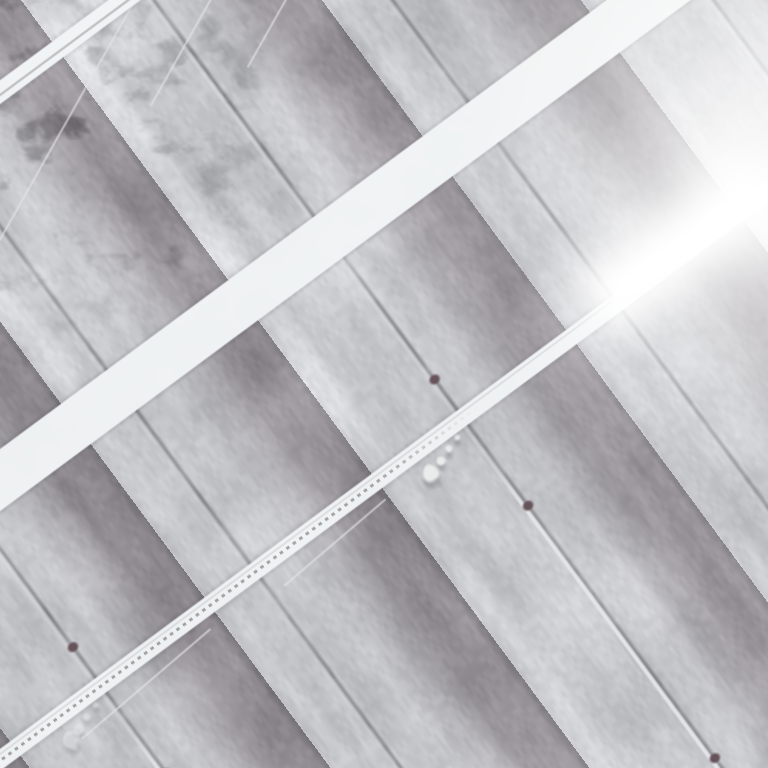
A Shadertoy shader for this texture:

```glsl
// Diagonal ribbed sheet-metal panels crossed by pale beams, wires and a glare.
// A rotated frame gives p across the ribs and q along them; two unequal ribs
// repeat in p, then wear, fittings, beams and light are layered on top.

float hash(vec2 c) {
    c = fract(c * vec2(0.1031, 0.1137));
    c += dot(c, c.yx + 33.33);
    return fract((c.x + c.y) * c.x * 7.31);
}

float noise(vec2 x) {
    vec2 i = floor(x), f = fract(x);
    f = f * f * (3.0 - 2.0 * f);
    return mix(mix(hash(i), hash(i + vec2(1, 0)), f.x),
               mix(hash(i + vec2(0, 1)), hash(i + vec2(1, 1)), f.x), f.y);
}

float fbm(vec2 x) {
    float sum = 0.0, amp = 0.5;
    for (int i = 0; i < 4; i++) {
        sum += amp * noise(x);
        x = x * 2.03 + 17.0;
        amp *= 0.5;
    }
    return sum;
}

float segment(vec2 x, vec2 a, vec2 b) {
    vec2 d = b - a;
    return length(x - a - d * clamp(dot(x - a, d) / dot(d, d), 0.0, 1.0));
}

// Coverage of a soft band: d is the distance from its centre line.
float band(float d, float halfWidth, float soft) {
    return 1.0 - smoothstep(halfWidth - soft, halfWidth + soft, abs(d));
}

void mainImage(out vec4 fragColor, in vec2 fragCoord) {
    vec2 uv = fragCoord / iResolution.xy;
    float soft = max(0.0016, 1.0 / iResolution.y);
    float p = dot(vec2(uv.x, 1.0 - uv.y), vec2(0.804, -0.595));
    float q = dot(vec2(uv.x, 1.0 - uv.y), vec2(0.595, 0.804));

    // Ribs: a lit strip, a seam, then a slope falling into shade
    float cell = floor((p - 0.022) / 0.586);
    float t = p - 0.022 - cell * 0.586;
    bool second = t > 0.315;
    float s = second ? t - 0.315 : t;
    float ribWidth = second ? 0.271 : 0.315;
    float seam = second ? 0.074 : 0.139;
    float shade = smoothstep(ribWidth - 0.15, ribWidth - 0.035, s);
    float tone = mix(0.775, 0.575, shade);
    tone += 0.05 * band(s - 0.02, 0.012, 0.014);
    tone -= 0.07 * smoothstep(ribWidth - 0.012, ribWidth, s);
    tone = mix(0.80, tone, smoothstep(0.0, 2.5 * soft, s));
    tone += 0.04 * (hash(vec2(cell + 9.0, ribWidth * 40.0)) - 0.5);

    // Wear: long streaks, cloudy stains, grain
    float cloud = fbm(vec2(p, q) * 9.0 + 40.0);
    tone += 0.12 * (fbm(vec2(p * 42.0, q * 5.0) + 60.0) - 0.47);
    tone += 0.19 * (cloud - 0.47);
    tone += 0.05 * (noise(vec2(p * 210.0, q * 110.0) + 90.0) - 0.5);
    float stain = smoothstep(0.5, 0.72, fbm(uv * vec2(22.0, 30.0) + 25.0));
    tone -= 0.16 * stain * smoothstep(0.45, 0.0, length(uv - vec2(0.08, 0.85)));

    // Seams, with a bright rod beside the wider strip
    float seamFade = 0.6 + 0.4 * noise(vec2(q * 25.0, cell + 20.0));
    tone -= 0.23 * seamFade * band(s - seam, 0.0025, 0.003);
    float rod = second ? 0.1 : mix(0.3, 0.9, smoothstep(0.85, 0.95, q));
    tone = mix(tone, 0.91, rod * band(s - seam + 0.005, 0.0025, 0.002));
    vec3 color = tone + mix(vec3(-0.004, 0.0, 0.016), vec3(0.01, -0.008, 0.014), shade);

    // Bolts on the wide seam and pale blobs on the strip next to it
    for (int i = 0; i < 4; i++) {
        float k = float(i);
        vec2 bolt = vec2(t - 0.139, q - 0.734 - 0.2045 * k);
        float mask = i == 2 ? 0.0 : band(length(bolt * vec2(1.0, 1.2)), 0.007, 0.003);
        color = mix(color, vec3(0.40, 0.32, 0.35), mask);
        vec2 blob = vec2(t - 0.064 - 0.018 * k, q - 0.83 + 0.006 * k);
        float size = 0.012 / (1.0 + 0.8 * k) * (0.7 + 0.5 * noise(uv * 90.0));
        float fade = cell < 0.0 ? 0.55 : 1.0;
        color -= 0.12 * fade * band(length(blob + vec2(0.004, -0.006)), size, 0.005);
        color = mix(color, vec3(0.92), fade * band(length(blob), size, 0.003));
    }

    // Fine wires: three hanging at the top, two under the narrow beam
    for (int i = 0; i < 3; i++) {
        float k = float(i);
        vec2 top = vec2(0.176 + 0.098 * k, 1.0);
        float d = segment(uv, top, top - vec2(0.176, 0.312) / (1.0 + 1.3 * k));
        vec2 low = vec2(0.501, 0.349) - k * vec2(0.228, 0.169);
        if (i < 2) d = min(d, segment(uv, low, low - vec2(0.13, 0.111) * (1.0 + 0.27 * k)));
        color = mix(color, vec3(0.90), 0.65 * band(d, 0.0013, soft));
    }

    // Beams: one broad, two narrow with a groove or a row of perforations
    vec3 white = vec3(0.94, 0.95, 0.953) + 0.02 * (cloud - 0.5);
    float wide = q - 0.5026, narrow = q - 0.7955, upper = q - 0.0965;
    float rim = band(wide, 0.036, 0.003) + band(narrow, 0.015, 0.004) + band(upper, 0.016, 0.004);
    color *= 1.0 - 0.08 * rim;
    color = mix(color, white, band(wide, 0.0325, soft));
    color = mix(color, white, max(band(narrow, 0.0115, soft), band(upper, 0.0125, soft)));
    float holes = smoothstep(-0.2, 0.5, sin(p * 600.0)) * smoothstep(0.2, 0.0, p);
    color -= 0.32 * holes * band(narrow - 0.001, 0.0018, 0.0015);
    color -= 0.10 * band(narrow + 0.006, 0.001, 0.0015);
    color -= 0.22 * band(upper - 0.003, 0.0014, 0.0016);

    // Glare: hot streak along the narrow beam inside a broad halo
    float core = segment(vec2(p, q), vec2(0.43, 0.782), vec2(0.63, 0.784));
    vec2 halo = (vec2(p, q) - vec2(0.677, 0.781)) / vec2(0.169, 0.221);
    float glow = 0.85 * exp(-0.5 * dot(halo, halo));
    glow = 1.0 - (1.0 - glow) * (1.0 - exp(-core * core / 0.0042));
    color = mix(color, vec3(1.0), glow);

    fragColor = vec4(clamp(color, 0.0, 1.0), 1.0);
}
```
